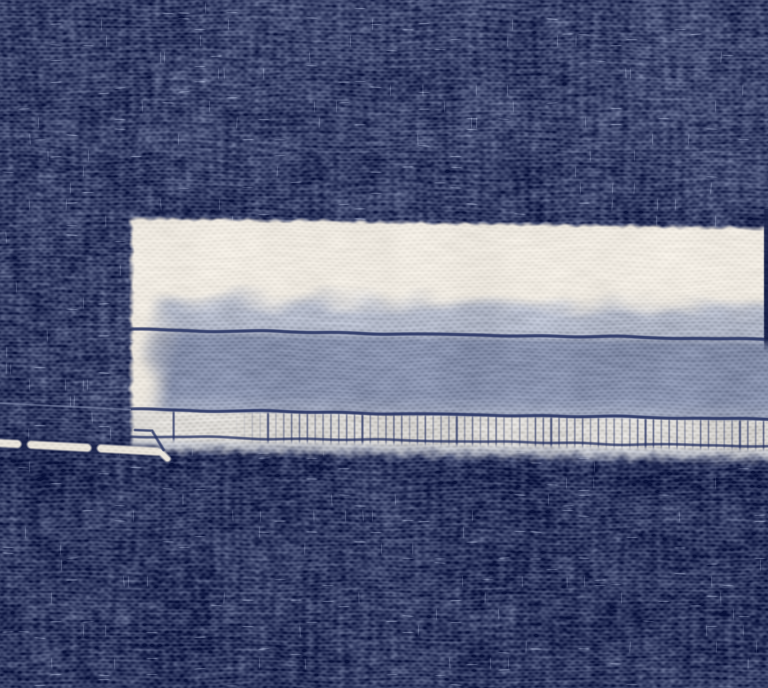
Give the GLSL for this texture, as a Shadertoy shader.

```glsl
const vec3 NAVY = vec3(0.065, 0.10, 0.265);
const vec3 FADED = vec3(0.54, 0.58, 0.71);
const vec3 CREAM = vec3(0.925, 0.905, 0.87);
const vec3 HAZE = vec3(0.69, 0.715, 0.78);
const vec3 SLATE = vec3(0.52, 0.56, 0.67);
const vec3 INK = vec3(0.13, 0.18, 0.38);
const vec2 THREADS = vec2(205.0, 190.0);
const float TILT = 0.0175;
const float LEFT = 0.171, RIGHT = 0.995;
const float TOP = 0.683, BOTTOM = 0.349;
const float MID_LINE = 0.521, RAIL_TOP = 0.405, RAIL_LOW = 0.366;
const float TICK_GROUP = 0.1229, TICK_START = 0.349;
const float STITCH_STEP = 0.0911, STITCH_LENGTH = 0.072;

float hash(vec2 p) {
    vec3 q = fract(p.xyx * 0.1031);
    q += dot(q, q.yzx + 33.33);
    return fract((q.x + q.y) * q.z);
}

float cornerSlope(vec2 cell, vec2 offset) {
    float a = 6.2832 * hash(cell);
    return dot(vec2(cos(a), sin(a)), offset);
}

float gradientNoise(vec2 p) {
    vec2 i = floor(p), f = p - i;
    vec2 s = f * f * f * (f * (f * 6.0 - 15.0) + 10.0);
    vec2 e = vec2(1.0, 0.0);
    float low = mix(cornerSlope(i, f), cornerSlope(i + e, f - e), s.x);
    float high = mix(cornerSlope(i + e.yx, f - e.yx), cornerSlope(i + 1.0, f - 1.0), s.x);
    return 1.4 * mix(low, high, s.y);
}

float segmentDistance(vec2 p, vec2 a, vec2 b) {
    vec2 d = b - a;
    return length(p - a - d * clamp(dot(p - a, d) / dot(d, d), 0.0, 1.0));
}

float stroke(float d, float halfWidth, float soft) {
    return 1.0 - smoothstep(halfWidth - soft, halfWidth + soft, abs(d));
}

// Interlaced threads, about -1 to 1
float weave(vec2 uv) {
    vec2 warp = vec2(gradientNoise(uv * vec2(9.0, 7.0)), gradientNoise(uv * vec2(7.0, 11.0) + 40.0));
    vec2 a = 3.14159 * (uv * THREADS + 1.1 * warp);
    return 0.65 * sin(a.x) * sin(a.y) + 0.35 * cos(2.0 * a.y);
}

// Short pale slubs scattered over the cloth
float slubs(vec2 uv, vec2 cells, float chance, float seed) {
    vec2 g = uv * cells, id = floor(g);
    vec2 f = fract(g) - 0.5;
    float on = step(hash(id + seed), chance);
    float bend = 0.3 * (hash(id + seed + 7.0) - 0.5) + 0.4 * f.x * (hash(id + seed + 3.0) - 0.5);
    return on * (1.0 - smoothstep(0.05, 0.2, abs(f.y - bend))) * (1.0 - smoothstep(0.2, 0.45, abs(f.x)));
}

vec3 dyedCloth(vec2 uv, float y, float threads) {
    float tone = 0.30 + 0.16 * threads;
    tone += 0.23 * gradientNoise(uv * vec2(28.0, 170.0));
    tone += 0.17 * gradientNoise(uv * vec2(130.0, 14.0) + 19.0);
    tone += 0.20 * gradientNoise(uv * vec2(100.0, 190.0) + 61.0);
    tone += 0.09 * gradientNoise(uv * vec2(11.0, 3.0) + 5.0);
    tone += 0.09 * gradientNoise(uv * vec2(7.0, 22.0) + 83.0);
    tone += 0.04 * smoothstep(0.66, 0.85, y) - 0.05 * smoothstep(0.42, 0.30, y);
    tone -= 0.07 * stroke(y - 0.32, 0.015, 0.025);
    tone -= 0.06 * stroke(y - 0.695, 0.004, 0.006);
    tone += 0.40 * slubs(uv, vec2(48.0, 130.0), 0.045, 11.0);
    tone += 0.28 * slubs(uv.yx, vec2(42.0, 170.0), 0.025, 29.0);
    return mix(NAVY, FADED, clamp(tone, -0.08, 1.15));
}

vec3 resistPanel(vec2 uv, float y, float threads, float px) {
    // Cream sinks through haze into slate, staying pale at the left
    float ragged = y + 0.014 * gradientNoise(uv * vec2(18.0, 30.0));
    float wash = smoothstep(0.585, 0.547, ragged) * smoothstep(0.175, 0.235, uv.x + 0.03 * gradientNoise(uv * 14.0));
    vec3 tint = mix(HAZE, SLATE, smoothstep(MID_LINE + 0.004, MID_LINE - 0.012, y));
    tint = mix(tint, HAZE, 0.45 * smoothstep(0.435, RAIL_TOP, y));
    vec3 col = mix(CREAM, tint, wash);
    float strip = smoothstep(RAIL_TOP + px, RAIL_TOP - 0.005, y);
    col = mix(col, CREAM * vec3(0.91, 0.92, 0.94), strip);
    col = mix(col, HAZE, 0.6 * smoothstep(RAIL_LOW, RAIL_LOW - 0.012, y));
    float grain = 0.045 * threads + 0.035 * gradientNoise(uv * vec2(35.0, 150.0));
    grain += 0.035 * gradientNoise(uv * vec2(12.0, 9.0));
    col += grain * mix(0.7, 1.25, wash);

    // Fine ticks with a stronger one in every group of twelve
    float group = (uv.x - TICK_START) / TICK_GROUP;
    float fine = TICK_GROUP / 12.0;
    float major = stroke((fract(group + 0.5) - 0.5) * TICK_GROUP, 0.0014, px);
    float minor = stroke((fract(group * 12.0 + 0.5) - 0.5) * fine, 0.0010, px);
    minor *= smoothstep(0.29, 0.40, uv.x) * (0.4 + 0.5 * hash(vec2(floor(group * 12.0 + 0.5), 4.0)));
    float between = strip * smoothstep(RAIL_LOW - 0.010, RAIL_LOW, y);
    col = mix(col, INK, between * max(0.75 * major, 0.75 * minor));

    // Long drawn lines
    float wobble = 0.0025 * gradientNoise(vec2(uv.x * 13.0, 2.0));
    float lines = 0.85 * stroke(y - MID_LINE - wobble, 0.0023, px);
    lines = max(lines, 0.85 * stroke(y - RAIL_TOP - wobble, 0.0022, px));
    lines = max(lines, 0.75 * stroke(y - RAIL_LOW + wobble, 0.0019, px));
    return mix(col, INK, lines);
}

void mainImage(out vec4 fragColor, in vec2 fragCoord) {
    vec2 uv = fragCoord / iResolution.xy;
    float px = 1.0 / iResolution.y;
    float y = uv.y + TILT * (uv.x - LEFT);
    float threads = weave(uv);
    vec3 col = dyedCloth(uv, y, threads);

    // Panel mask: crisp top and sides, bleeding lower edge
    float fray = 0.003 * gradientNoise(uv * 70.0);
    float mask = smoothstep(LEFT - 0.004, LEFT + 0.004, uv.x + fray);
    mask *= 1.0 - smoothstep(TOP - 0.004, TOP + 0.004, y + fray);
    mask *= smoothstep(BOTTOM - 0.014, BOTTOM + 0.009, y + 2.0 * fray);
    float sideGap = smoothstep(RIGHT - px, RIGHT + px, uv.x) * smoothstep(0.50, 0.53, y);
    col = mix(col, resistPanel(uv, y, threads, px), mask * (1.0 - sideGap));
    col = mix(col, NAVY, 0.7 * sideGap * step(y, 0.71));

    // Pale crease leading to the panel
    float crease = stroke(uv.y - 0.414 + 0.055 * uv.x, 0.0012, px) * step(uv.x, LEFT);
    col = mix(col, FADED, 0.6 * crease);

    // Running stitches with shaded gaps, then a loose end
    float seam = uv.y - 0.356 + 0.06 * uv.x;
    col = mix(col, NAVY, 0.7 * stroke(seam, 0.008, 0.006) * smoothstep(0.215, 0.20, uv.x));
    for (int i = 0; i < 3; i++) {
        float start = -0.050 + STITCH_STEP * float(i);
        float d = segmentDistance(vec2(uv.x, seam), vec2(start, 0.0), vec2(start + STITCH_LENGTH, 0.0));
        col = mix(col, CREAM * (0.98 + 0.04 * threads), stroke(d, 0.0058, 1.5 * px));
    }
    float tail = segmentDistance(uv, vec2(0.209, 0.343), vec2(0.218, 0.333));
    col = mix(col, CREAM, stroke(tail, 0.0042, 1.5 * px));
    float loop = min(segmentDistance(uv, vec2(0.176, 0.375), vec2(0.198, 0.374)),
                     segmentDistance(uv, vec2(0.198, 0.374), vec2(0.213, 0.346)));
    col = mix(col, INK, 0.8 * stroke(loop, 0.0018, px));

    fragColor = vec4(clamp(col, 0.0, 1.0), 1.0);
}
```
